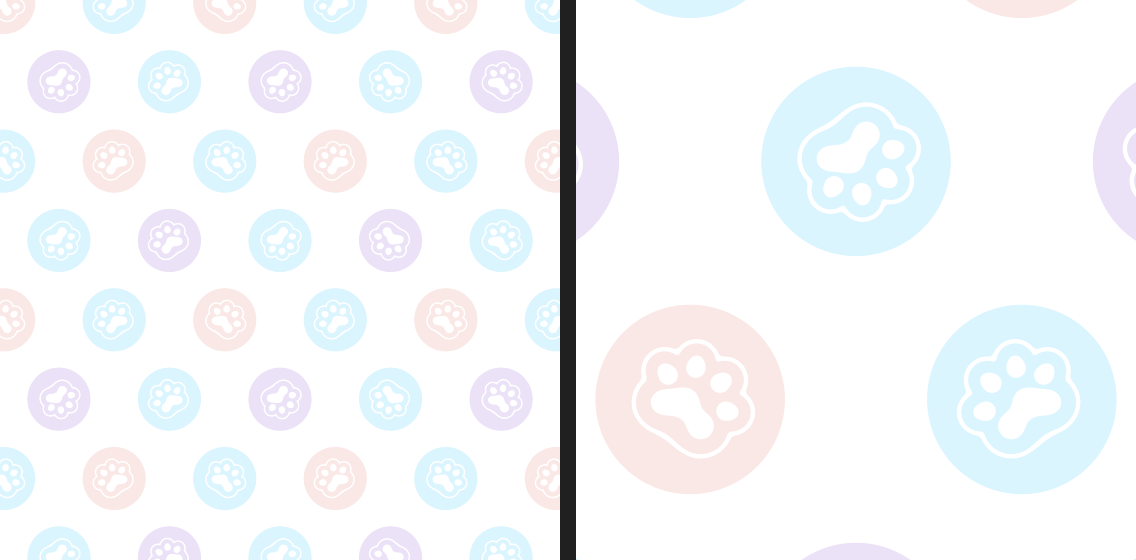
Left: the whole. Right: its middle third, enlarged.
Reproduce this pattern procedurally as a WebGL 1 fragment shader.

```glsl
precision highp float;
// Staggered pastel dots on white, each carrying an outlined paw print.
// The paw is built from circle distances in units of the dot radius;
// row and column parity choose its colour and its mirroring.

uniform vec2 u_resolution;

const vec2 SPACING = vec2(0.1974, 0.1417);
const vec2 FIRST_DOT = vec2(0.0065, 0.9957);  // centre of the top left dot
const float DOT_RADIUS = 0.0564;
const float LINE_WIDTH = 0.046;               // in dot radii

const vec3 WHITE = vec3(1.0);
const vec3 BLUE = vec3(0.86, 0.96, 1.0);
const vec3 PINK = vec3(0.98, 0.91, 0.90);
const vec3 LILAC = vec3(0.925, 0.885, 0.97);

float circle(vec2 p, vec2 centre, float radius) {
  return length(p - centre) - radius;
}

float smoothUnion(float a, float b, float blend) {
  float h = max(blend - abs(a - b), 0.0) / blend;
  return min(a, b) - 0.25 * blend * h * h;
}

float coverage(float dist, float pixel) {
  return 1.0 - smoothstep(-0.6 * pixel, 0.6 * pixel, dist);
}

// Bent main pad: a left lobe, a crown and a lower right lobe.
float padDistance(vec2 p) {
  float left = circle(p, vec2(-0.29, -0.03), 0.125);
  float crown = circle(p, vec2(-0.06, -0.03), 0.155);
  float right = circle(p, vec2(0.11, -0.28), 0.14);
  return smoothUnion(smoothUnion(left, crown, 0.18), right, 0.18);
}

// Egg tapering outwards along the direction away from the pad.
float toeDistance(vec2 p, vec2 centre, vec2 outward) {
  float base = circle(p, centre - 0.01 * outward, 0.102);
  float tip = circle(p, centre + 0.06 * outward, 0.06);
  return smoothUnion(base, tip, 0.06);
}

// White parts of the paw: solid pad and toes plus the scalloped outline.
float pawDistance(vec2 p) {
  vec2 hub = vec2(0.0, -0.05);
  float pad = padDistance(p);
  float solid = pad;
  float border = pad - 0.18;
  for (int i = 0; i < 4; i++) {
    float angle = 2.217 - 0.803 * float(i);
    vec2 outward = vec2(cos(angle), sin(angle));
    solid = min(solid, toeDistance(p, hub + 0.395 * outward, outward));
    float lobe = circle(p, hub + 0.445 * outward, 0.225);
    border = smoothUnion(border, lobe, 0.05);
  }
  return min(solid, abs(border) - 0.5 * LINE_WIDTH);
}

// Every second dot is blue; the others alternate by row.
vec3 dotColour(float row, float column) {
  vec3 accent = mix(PINK, LILAC, mod(row, 2.0));
  return mix(accent, BLUE, mod(column + floor(row * 0.5), 2.0));
}

// Odd columns mirror sideways; most paws in odd rows are upside down.
vec2 pawMirror(float row, float column) {
  float inThirds = mod(column, 3.0);
  float upright = step(0.5, inThirds) * step(inThirds, 1.5);
  float flipped = mod(row, 2.0) * (1.0 - upright);
  return 1.0 - 2.0 * vec2(mod(column, 2.0), flipped);
}

void main() {
  vec2 uv = gl_FragCoord.xy / u_resolution.y;
  float pixel = 1.0 / (u_resolution.y * DOT_RADIUS);

  // Nearest dot, with rows counted downwards and odd rows shifted by half
  float row = floor((FIRST_DOT.y - uv.y) / SPACING.y + 0.5);
  float shift = 0.5 * mod(row, 2.0);
  float column = floor((uv.x - FIRST_DOT.x) / SPACING.x - shift + 0.5);
  vec2 centre = FIRST_DOT + SPACING * vec2(column + shift, -row);
  vec2 p = (uv - centre) / DOT_RADIUS;

  // Dot, then paw
  float disc = coverage(circle(p, vec2(0.0), 1.0), pixel);
  vec3 colour = mix(WHITE, dotColour(row, column), disc);
  float paw = coverage(pawDistance(p * pawMirror(row, column)), pixel);
  gl_FragColor = vec4(mix(colour, WHITE, paw), 1.0);
}
```
